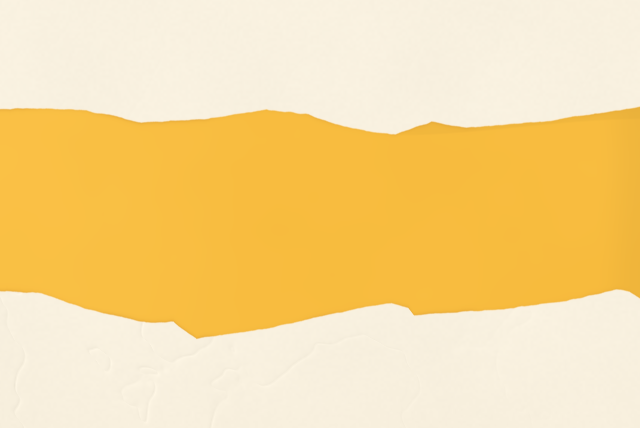
This background is drawn by a WebGL 2 fragment shader. Its source:

```glsl
#version 300 es
precision highp float;
// Torn cream paper opening on a wide band of warm yellow card.
uniform vec2 u_resolution;
out vec4 outColor;

const vec3 CREAM = vec3(0.975, 0.945, 0.878);
const vec3 CREAM_SHADE = vec3(0.93, 0.88, 0.78);
const vec3 YELLOW = vec3(0.970, 0.735, 0.243);
const vec3 YELLOW_LIGHT = vec3(0.985, 0.765, 0.285);
const vec3 EDGE_SHADOW = vec3(0.84, 0.59, 0.17);
const vec3 TORN_FIBRE = vec3(0.985, 0.915, 0.80);
const float ROUGHNESS = 0.0045;
const float FIBRE_WIDTH = 0.004;
const float SHADOW_WIDTH = 0.0035;
const float CREASE_STRENGTH = 0.035;
const int KNOTS = 16;

// Bends of the two tears, as fractions of width and height.
const vec2 UPPER[KNOTS] = vec2[](
  vec2(0.0, 0.744), vec2(0.04, 0.747), vec2(0.124, 0.744), vec2(0.18, 0.728),
  vec2(0.221, 0.713), vec2(0.319, 0.721), vec2(0.37, 0.732), vec2(0.417, 0.744),
  vec2(0.482, 0.732), vec2(0.53, 0.708), vec2(0.573, 0.693), vec2(0.618, 0.686),
  vec2(0.674, 0.715), vec2(0.729, 0.701), vec2(0.846, 0.715), vec2(1.0, 0.750));
const vec2 LOWER[KNOTS] = vec2[](
  vec2(0.0, 0.320), vec2(0.065, 0.315), vec2(0.143, 0.275), vec2(0.228, 0.246),
  vec2(0.271, 0.248), vec2(0.307, 0.209), vec2(0.417, 0.232), vec2(0.521, 0.268),
  vec2(0.612, 0.293), vec2(0.638, 0.281), vec2(0.647, 0.264), vec2(0.781, 0.277),
  vec2(0.885, 0.297), vec2(0.964, 0.324), vec2(0.983, 0.320), vec2(1.0, 0.303));

float hash(vec2 p) {
  p = fract(p * vec2(0.1031, 0.1137));
  p += dot(p, p.yx + 33.33);
  return fract((p.x + p.y) * p.x * 7.31);
}

float noise(vec2 p) {
  vec2 cell = floor(p), f = fract(p);
  f = f * f * (3.0 - 2.0 * f);
  return mix(mix(hash(cell), hash(cell + vec2(1, 0)), f.x),
             mix(hash(cell + vec2(0, 1)), hash(cell + vec2(1, 1)), f.x), f.y);
}

float fbm(vec2 p) {
  float sum = 0.0, gain = 0.5;
  for (int i = 0; i < 4; i++) {
    sum += gain * noise(p);
    p = mat2(1.6, 1.2, -1.2, 1.6) * p + 7.3;
    gain *= 0.5;
  }
  return sum;
}

// Height of a tear at x: straight runs between bends plus fine raggedness.
float tearHeight(vec2 knots[KNOTS], float x, float seed) {
  float y = knots[0].y;
  for (int i = 0; i < KNOTS - 1; i++) {
    vec2 run = knots[i + 1] - knots[i];
    y += run.y * clamp((x - knots[i].x) / run.x, 0.0, 1.0);
  }
  return y + ROUGHNESS * (fbm(vec2(x * 75.0, seed)) - 0.47);
}

// Thin raised folds along the zero lines of warped noise.
float crease(vec2 p) {
  float field = fbm(p * vec2(5.0, 4.0) + 1.5 * fbm(p * 3.0)) - 0.5;
  return exp(-abs(field) * 60.0);
}

void main() {
  vec2 uv = gl_FragCoord.xy / u_resolution;
  vec2 p = gl_FragCoord.xy / u_resolution.y;
  float pixel = 1.0 / u_resolution.y;

  // Signed heights into each sheet of paper.
  float above = uv.y - tearHeight(UPPER, uv.x, 3.0);
  float below = tearHeight(LOWER, uv.x, 19.0) - uv.y;
  float paperDist = max(above, below);

  // Yellow card: soft light at the left, faint mottling and a raised flap.
  float light = 0.65 * (1.0 - smoothstep(0.0, 0.45, uv.x)) + 0.5 * (fbm(p * 3.0) - 0.45);
  vec3 card = mix(YELLOW, YELLOW_LIGHT, light);
  float flapLine = mix(0.684, 0.722, smoothstep(0.62, 1.0, uv.x));
  float flap = smoothstep(-0.003, 0.003, uv.y - flapLine) * smoothstep(0.61, 0.66, uv.x);
  card *= 1.0 - 0.025 * flap;
  card *= 1.0 - 0.03 * smoothstep(0.93, 1.0, uv.x);
  float patchy = smoothstep(0.3, 0.6, noise(vec2(uv.x * 14.0, 5.0)));
  float shadow = exp(-max(-paperDist, 0.0) / SHADOW_WIDTH);
  card = mix(card, EDGE_SHADOW, shadow * mix(0.2, 0.55, patchy));

  // Cream paper: broad tint, fine grain, and folds mostly in the lower left.
  float lower = step(above, below);
  vec3 paper = CREAM + 0.014 * (fbm(p * 5.0) - 0.5) + 0.008 * (noise(p * 140.0) - 0.5);
  paper = mix(paper, CREAM_SHADE, 0.10 * lower * (1.0 - uv.y / 0.35));
  float folded = lower * mix(1.0, 0.3, smoothstep(0.15, 0.75, uv.x)) + 0.08 * (1.0 - lower);
  float relief = crease(p) - crease(p + vec2(0.004, -0.004));
  paper += CREASE_STRENGTH * folded * relief;

  // Pale torn fibres along the rim.
  float rim = 1.0 - smoothstep(0.0, FIBRE_WIDTH, paperDist);
  paper = mix(paper, TORN_FIBRE, rim * 0.8);

  vec3 color = mix(card, paper, smoothstep(-pixel, pixel, paperDist));
  outColor = vec4(clamp(color, 0.0, 1.0), 1.0);
}
```
